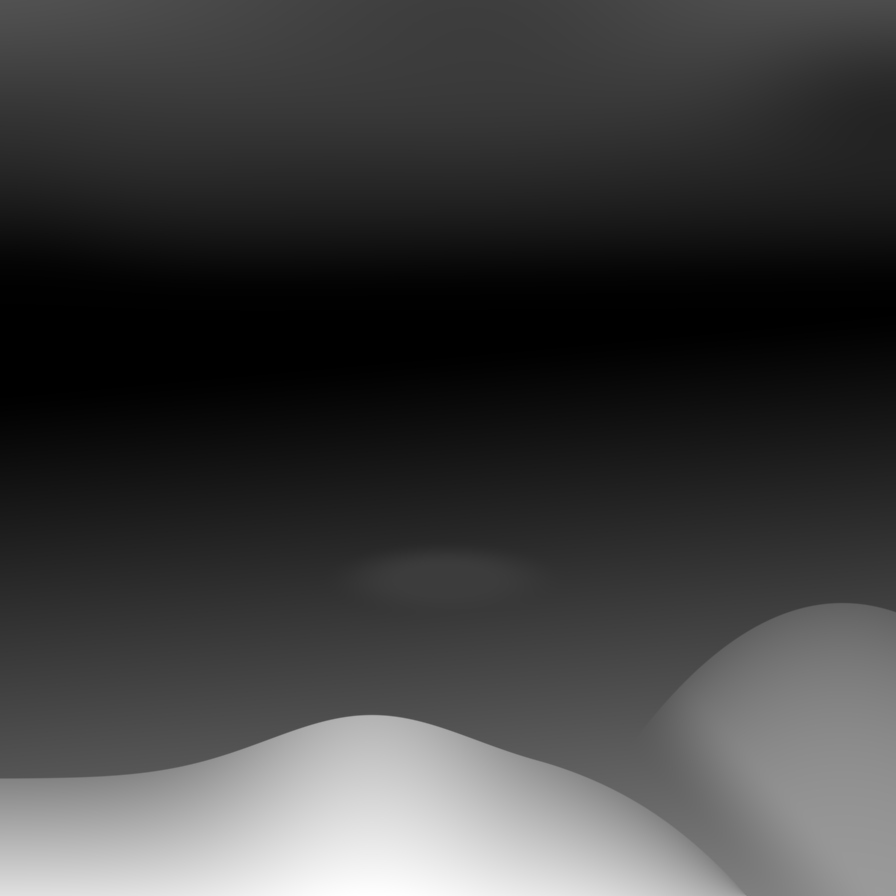
Reproduce this texture map procedurally as a Shadertoy shader.

```glsl
const float BAND_TOP = 0.68;        // where the upper cloud starts to brighten
const float BAND_BOTTOM = 0.555;    // where the lower mist starts, at the left
const float BAND_TILT = 0.09;
const float CLOUD_LEVEL = 0.36;
const float CLOUD_RISE = 5.0;
const float MIST_SLOPE = 0.8;
const float NOISE_AMOUNT = 0.025;
const vec2 NOISE_SCALE = vec2(3.0, 4.0);

const vec2 LENS_CENTER = vec2(0.497, 0.352);
const vec2 LENS_RADIUS = vec2(0.140, 0.045);
const float LENS_LEVEL = 0.235;

const vec2 FAR_PEAK = vec2(0.94, 0.327);
const float FAR_CURVE = 2.85;
const float FAR_EDGE_LEVEL = 0.38;
const float FAR_GAIN = 0.25;

const float NEAR_BASE = 0.131;
const float NEAR_BUMP = 0.071;
const float NEAR_CENTER = 0.415;
const float NEAR_WIDTH = 0.165;
const float NEAR_DROP = 2.4;
const float NEAR_DROP_START = 0.60;

vec2 hashGradient(vec2 cell) {
    float h = fract(sin(dot(cell, vec2(127.1, 311.7))) * 43758.5);
    float angle = 6.2832 * h;
    return vec2(cos(angle), sin(angle));
}

float gradientNoise(vec2 p) {
    vec2 i = floor(p), f = fract(p);
    vec2 w = f * f * f * (f * (f * 6.0 - 15.0) + 10.0);
    float a = dot(hashGradient(i), f);
    float b = dot(hashGradient(i + vec2(1, 0)), f - vec2(1, 0));
    float c = dot(hashGradient(i + vec2(0, 1)), f - vec2(0, 1));
    float d = dot(hashGradient(i + vec2(1, 1)), f - vec2(1, 1));
    return mix(mix(a, b, w.x), mix(c, d, w.x), w.y);
}

// Ramp with a rounded knee at zero
float softRamp(float d) {
    return 0.5 * (d + sqrt(d * d + 0.0004));
}

float bell(float d) {
    return exp(-d * d);
}

// Dark band between a cloudy top and a brightening lower mist
float skyLevel(vec2 uv) {
    float bandTop = BAND_TOP + 0.025 * bell(uv.x / 0.15) + 0.015 * uv.x;
    float rise = softRamp(uv.y - bandTop);
    float cloud = CLOUD_LEVEL * (1.0 - exp(-CLOUD_RISE * rise));
    float corners = 0.04 * cos(6.2832 * uv.x) * smoothstep(0.85, 1.0, uv.y);
    float shadow = 0.08 * bell(length((uv - vec2(1.0, 0.90)) / vec2(0.16, 0.09)));
    float grain = NOISE_AMOUNT * gradientNoise(uv * NOISE_SCALE);
    cloud += corners - shadow + grain * smoothstep(0.70, 0.85, uv.y);
    float mist = MIST_SLOPE * softRamp(BAND_BOTTOM + BAND_TILT * uv.x - uv.y);
    return max(cloud, 0.0) * smoothstep(0.62, 0.70, uv.y) + max(mist - 0.006, 0.0);
}

float addLens(float level, vec2 uv) {
    float r = length((uv - LENS_CENTER) / LENS_RADIUS);
    return mix(level, max(level, LENS_LEVEL), smoothstep(1.0, 0.35, r));
}

// Rounded far hill whose left flank dissolves into the mist
float addFarHill(float level, vec2 uv, float pixel) {
    float offset = uv.x - FAR_PEAK.x;
    float depth = FAR_PEAK.y - FAR_CURVE * offset * offset - uv.y;
    float slope = length(vec2(1.0, 2.0 * FAR_CURVE * offset));
    float shade = FAR_EDGE_LEVEL + FAR_GAIN * (1.0 - exp(-7.0 * max(depth, 0.0)));
    float flank = smoothstep(-0.02, 0.12, uv.x - 0.87 + 0.93 * uv.y);
    float cover = smoothstep(-pixel, pixel, depth / slope);
    return mix(level, shade, cover * flank);
}

// Bright foreground hill, lightest under its crest
float addNearHill(float level, vec2 uv, float pixel) {
    float bump = bell((uv.x - NEAR_CENTER) / NEAR_WIDTH);
    float past = max(uv.x - NEAR_DROP_START, 0.0);
    float drop = NEAR_DROP * past * past;
    float ridge = NEAR_BASE + NEAR_BUMP * bump - drop;
    float t = clamp(1.0 - uv.y / max(ridge, 0.001), 0.0, 1.0);
    float edge = 0.51 + 0.19 * bump;
    float foot = 0.88 + 0.12 * bump - 2.0 * drop;
    float slope = length(vec2(1.0, 2.0 * NEAR_DROP * past));
    float cover = smoothstep(-pixel, pixel, (ridge - uv.y) / slope);
    return mix(level, mix(edge, foot, t), cover);
}

void mainImage(out vec4 fragColor, in vec2 fragCoord) {
    vec2 uv = fragCoord / iResolution.xy;
    float pixel = 1.0 / iResolution.y;
    float level = skyLevel(uv);
    level = addLens(level, uv);
    level = addFarHill(level, uv, pixel);
    level = addNearHill(level, uv, pixel);
    fragColor = vec4(vec3(clamp(level, 0.0, 1.0)), 1.0);
}
```
